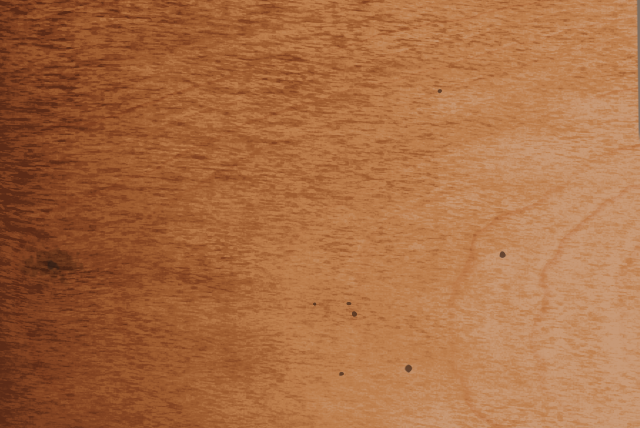
Write a WebGL 2 fragment shader that draws this texture.

```glsl
#version 300 es
precision highp float;
// Draws a polished walnut board: fine dark pores, faint arched growth rings, a knot and a soft sheen.
uniform vec2 u_resolution;
out vec4 outColor;

// Integer hash of a lattice point, 0..1
float hash(vec2 cell) {
    uvec2 q = uvec2(ivec2(cell) + 32768);
    uint h = q.x * 1664525u + q.y * 22695477u;
    h = (h ^ (h >> 15u)) * 2246822519u;
    h = (h ^ (h >> 13u)) * 3266489917u;
    return float((h ^ (h >> 16u)) >> 8u) / 16777216.0;
}

float noise(vec2 p) {
    vec2 i = floor(p), f = fract(p);
    f = f * f * (3.0 - 2.0 * f);
    float low = mix(hash(i), hash(i + vec2(1, 0)), f.x);
    float high = mix(hash(i + vec2(0, 1)), hash(i + vec2(1, 1)), f.x);
    return mix(low, high, f.y);
}

float fbm(vec2 p) {
    float sum = 0.0, amp = 0.5;
    for (int i = 0; i < 4; i++) {
        sum += amp * noise(p);
        p = p * 2.03 + 17.3;
        amp *= 0.5;
    }
    return sum / 0.9375;
}

// Wood colour from deep brown (0) to pale sheen (1)
vec3 woodRamp(float t) {
    vec3 c = mix(vec3(0.36, 0.17, 0.09), vec3(0.51, 0.26, 0.13), smoothstep(0.0, 0.28, t));
    c = mix(c, vec3(0.62, 0.36, 0.185), smoothstep(0.25, 0.50, t));
    c = mix(c, vec3(0.74, 0.495, 0.30), smoothstep(0.47, 0.76, t));
    return mix(c, vec3(0.78, 0.60, 0.465), smoothstep(0.72, 1.0, t));
}

// Growth coordinate: arches whose tips point left, flattening towards the top
float growthCoord(vec2 p) {
    float dy = p.y - 0.33;
    float arch = dy > 0.0 ? dy * (0.15 + 3.6 * dy) : 1.6 * dy * dy;
    return p.x - arch + 0.24 * (fbm(p * 3.0) - 0.5) + 0.02 * (noise(p * 32.0) - 0.5);
}

// x: pale band before each ring edge, y: thin dark line after it
vec2 ringBands(float g) {
    float cell = floor(g), f = fract(g);
    float strength = 0.2 + 0.8 * hash(vec2(cell, 7.0));
    float pale = smoothstep(0.72, 0.95, f) * (1.0 - smoothstep(0.95, 1.0, f));
    float dark = smoothstep(0.0, 0.04, f) * (1.0 - smoothstep(0.04, 0.17, f));
    return strength * vec2(pale, dark);
}

// Dark pores stretched along the grain
float pores(vec2 grain, vec2 scale, float threshold) {
    float wander = 0.9 * noise(grain * 14.0);
    return smoothstep(threshold, threshold + 0.35, noise(grain * scale + vec2(0.0, wander)));
}

// Soft-edged ragged spot
float spot(vec2 p, vec2 center, vec2 radius) {
    float d = length((p - center) / radius) + 0.9 * (noise(p * 110.0) - 0.5);
    return 1.0 - smoothstep(0.55, 1.15, d);
}

void main() {
    vec2 p = gl_FragCoord.xy / u_resolution.y;

    // Grain coordinates, bending round the knot on the left
    vec2 knot = vec2(0.12, 0.38);
    vec2 fromKnot = p - knot;
    float bend = 0.03 * exp(-dot(fromKnot, fromKnot) * 60.0);
    vec2 grain = vec2(p.x, p.y + 0.08 * p.x + bend + 0.04 * noise(p * 2.5));

    // Broad light: dark left side, pale lower right
    float tone = 0.41 + 0.39 * p.x - 0.22 * exp(-p.x * 6.0);
    tone += 0.27 * (p.x - 0.7) * (0.5 - p.y);
    tone += 0.22 * (fbm(p * vec2(3.0, 5.0) + 4.0) - 0.5);
    tone += 0.16 * (fbm(grain * vec2(4.0, 26.0)) - 0.5);
    tone = min(tone, 0.93 + 0.25 * (tone - 0.93));

    // Faint growth rings, fading in and out along their length
    float growth = growthCoord(p);
    float visible = smoothstep(0.3, 0.7, noise(p * 4.5 + 21.0));
    vec2 rings = ringBands(growth * 5.0) * mix(0.25, 1.0, visible);
    tone += 0.07 * rings.x - 0.07 * rings.y;
    tone += 0.06 * (noise(vec2(growth * 21.0, 2.0)) - 0.5);

    // Pores: long at the upper left, short flecks at the lower right
    float longShare = smoothstep(0.1, 0.9, 0.5 + 0.8 * (p.y - 0.5) - 0.5 * (p.x - 0.7));
    float longPores = pores(grain, vec2(19.0, 165.0), 0.5);
    float shortPores = pores(grain + 5.0, vec2(55.0, 230.0), 0.45);
    float finePores = pores(grain + 9.0, vec2(100.0, 310.0), 0.42);
    float density = 0.45 + 1.0 * fbm(p * vec2(6.0, 12.0) + 8.0);
    float poreDepth = mix(0.15, 0.23, longShare) * density;
    tone -= poreDepth * (mix(0.1, 0.75, longShare) * longPores + 0.65 * shortPores + 0.5 * finePores);
    tone += 0.09 * (noise(p * 300.0) - 0.5);

    vec3 color = woodRamp(clamp(tone, 0.0, 1.0));
    color *= 1.0 - vec3(0.01, 0.05, 0.07) * rings.y;

    // Knot with a smoky halo, then a few scattered specks
    color *= 1.0 - 0.2 * spot(p, knot, vec2(0.07, 0.04));
    color = mix(color, vec3(0.15, 0.10, 0.08), 0.65 * spot(p, knot, vec2(0.016, 0.014)));
    for (int i = 0; i < 7; i++) {
        float id = float(i);
        vec2 center = vec2(1.5 * hash(vec2(id, 31.0)), hash(vec2(id, 57.0)));
        vec2 radius = mix(vec2(0.003), vec2(0.010, 0.008), hash(vec2(id, 83.0)));
        color = mix(color, vec3(0.20, 0.11, 0.07), 0.65 * spot(p, center, radius));
    }

    // Grey gap beyond the upper right edge of the board
    float gap = smoothstep(1.486, 1.491, p.x + 0.012 * (p.y - 1.0)) * smoothstep(0.66, 0.70, p.y);
    color = mix(color, vec3(0.48, 0.43, 0.39), gap);

    outColor = vec4(color, 1.0);
}
```
